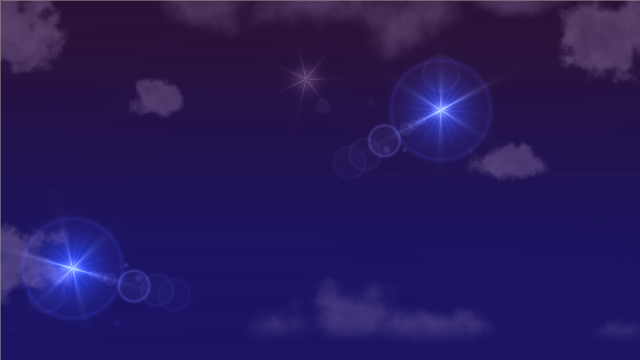
Write a Shadertoy shader that draws this background.

```glsl
// Dusk sky: a plum to indigo gradient with drifting clouds and lens flares.
// Clouds are ellipses eroded by fractal noise; each flare is drawn in a rotated
// local frame as a core, a six-pointed star, a halo and a row of ghosts.

float hash(vec2 p) {
    vec3 q = fract(vec3(p.xyx) * 0.1031);
    q += dot(q, q.yzx + 33.33);
    return fract((q.x + q.y) * q.z);
}

float noise(vec2 p) {
    vec2 i = floor(p), f = fract(p);
    f = f * f * (3.0 - 2.0 * f);
    return mix(mix(hash(i), hash(i + vec2(1, 0)), f.x),
               mix(hash(i + vec2(0, 1)), hash(i + vec2(1, 1)), f.x), f.y);
}

float fbm(vec2 p) {
    float sum = 0.0, amp = 0.5;
    for (int i = 0; i < 6; i++) {
        sum += amp * noise(p);
        p = mat2(1.6, 1.2, -1.2, 1.6) * p + 7.3;
        amp *= 0.5;
    }
    return sum;
}

// Eroded ellipse: blob.xy is the centre, blob.zw the radii
float puff(vec2 p, vec4 blob, float grain, float softness) {
    float d = length((p - blob.xy) / blob.zw);
    return smoothstep(0.0, softness, 1.0 - d + 1.5 * (grain - 0.47));
}

// Faint disc with a brighter rim
float ghost(vec2 p, vec2 centre, float radius, float rim) {
    float d = length(p - centre) - radius;
    float disc = smoothstep(0.003, -0.003, d);
    return 0.3 * disc + rim * exp(-pow(d / 0.004, 2.0));
}

float star(vec2 q, float points, float sharpness, float reach) {
    float spokes = pow(abs(cos(0.5 * points * atan(q.y, q.x))), sharpness);
    return spokes * exp(-length(q) / reach);
}

vec3 flare(vec2 p, vec2 centre, float angle) {
    float c = cos(angle), s = sin(angle);
    vec2 q = mat2(c, -s, s, c) * (p - centre);
    float r = length(q);

    // Blue bloom, pale core, rays and the long axial streak
    vec3 light = vec3(0.06, 0.16, 0.46) * exp(-pow(r / 0.075, 2.0));
    light += vec3(0.30, 0.32, 0.28) * exp(-pow(r / 0.022, 2.0));
    light += vec3(0.30, 0.38, 0.42) * star(q, 6.0, 26.0, 0.045);
    light += vec3(0.08, 0.14, 0.25) * star(q, 22.0, 8.0, 0.035);
    light += vec3(0.20, 0.25, 0.32) * exp(-abs(q.y) / 0.005 - abs(q.x) / 0.08);

    // Outer halo
    light += vec3(0.03, 0.04, 0.11) * exp(-pow((r - 0.138) / 0.007, 2.0));
    light += vec3(0.01, 0.015, 0.05) * smoothstep(0.14, 0.12, r);

    // Ghosts trailing along the axis, fading outwards
    vec3 tint = vec3(0.10, 0.11, 0.17);
    light += tint * ghost(q, vec2(0.178, 0.0), 0.043, 0.9);
    for (int i = 0; i < 2; i++) {
        float k = float(i);
        light += tint * (0.4 - 0.1 * k) * ghost(q, vec2(0.243 + 0.049 * k, 0.007), 0.044, 0.6);
    }
    for (int i = 0; i < 3; i++) {
        float k = float(i);
        light += tint * 0.5 * ghost(q, vec2(0.06 + 0.025 * k, 0.0), 0.009 + 0.003 * k, 0.7);
    }
    light += tint * 0.4 * ghost(q, vec2(-0.049, -0.089), 0.05, 0.6);
    light += tint * 1.6 * ghost(q, vec2(0.185, 0.025), 0.008, 0.2);
    light += tint * ghost(q, vec2(0.141, 0.05), 0.002, 0.8);
    light += tint * 0.5 * ghost(q, vec2(0.16, -0.111), 0.006, 0.3);
    return light;
}

void mainImage(out vec4 fragColor, in vec2 fragCoord) {
    vec2 p = fragCoord / iResolution.y;
    p.x += 0.5 * (16.0 / 9.0 - iResolution.x / iResolution.y);

    // Sky, with faint horizontal banding
    vec3 sky = mix(vec3(0.108, 0.080, 0.395), vec3(0.130, 0.072, 0.315), smoothstep(0.22, 0.62, p.y));
    sky = mix(sky, vec3(0.165, 0.068, 0.215), smoothstep(0.5, 1.0, p.y));
    sky += 0.008 * (noise(p * vec2(1.5, 70.0)) - 0.5);

    // Clouds: ragged ones first, then hazy banks
    vec4 ragged[5] = vec4[5](
        vec4(0.01, 0.92, 0.15, 0.13), vec4(1.71, 0.89, 0.20, 0.13),
        vec4(0.444, 0.73, 0.10, 0.062), vec4(1.407, 0.55, 0.10, 0.066),
        vec4(0.02, 0.27, 0.18, 0.095));
    vec4 hazy[8] = vec4[8](
        vec4(0.58, 0.99, 0.16, 0.09), vec4(0.86, 0.99, 0.24, 0.09),
        vec4(1.13, 0.96, 0.22, 0.14), vec4(1.40, 1.0, 0.15, 0.05),
        vec4(0.77, 0.10, 0.12, 0.075), vec4(0.98, 0.12, 0.13, 0.10),
        vec4(1.18, 0.085, 0.19, 0.065), vec4(1.72, 0.08, 0.10, 0.05));
    float fine = fbm(p * 17.0), broad = fbm(p * 10.0 + 4.0);
    float cover = 0.0;
    for (int i = 0; i < 5; i++) cover = max(cover, puff(p, ragged[i], fine, 0.5));
    for (int i = 0; i < 8; i++) cover = max(cover, 0.8 * puff(p, hazy[i], broad, 0.9));
    cover *= smoothstep(0.03, 0.11, p.y);
    float shade = 0.24 + 0.22 * fbm(p * 24.0 + 9.0);
    vec3 color = mix(sky, vec3(0.62, 0.52, 0.70), cover * shade);

    // Two large flares and one small pale glint with its ghost
    color += flare(p, vec2(1.2245, 0.694), 3.64);
    color += flare(p, vec2(0.2014, 0.2546), -0.28);
    vec2 g = p - vec2(0.85, 0.78);
    float glint = 0.7 * exp(-pow(length(g) / 0.032, 2.0)) + star(g, 7.0, 30.0, 0.03);
    glint += 0.35 * ghost(g, vec2(0.046, -0.075), 0.018, 0.2);
    color += vec3(0.27, 0.23, 0.25) * glint;

    // Pale hairline along the left and top edges
    float edge = min(fragCoord.x / iResolution.y, 1.0 - fragCoord.y / iResolution.y);
    color = mix(color, vec3(0.6), 0.6 * smoothstep(0.003, 0.001, edge));
    fragColor = vec4(min(color, 1.0), 1.0);
}
```
